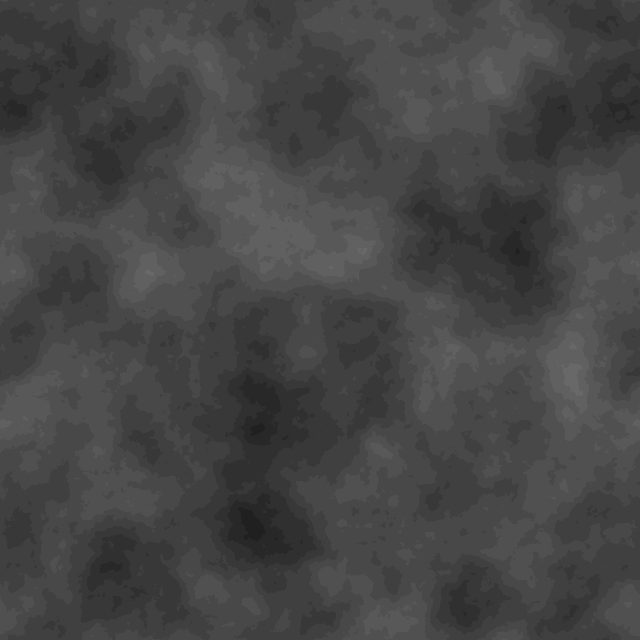
Give the GLSL for this texture, as a WebGL 1 fragment shader.

```glsl
precision highp float;

// Dark grey smoke: octaves of wrapping gradient noise are summed into soft
// clouds with a fine ragged grain, then gently stepped into close grey tones.
// Every octave has a whole number of cells per canvas, so the result tiles.

uniform vec2 u_resolution;

const int OCTAVES = 7;
const float BASE_CELLS = 4.0;
const float GAIN = 0.565;
const float MEAN_GREY = 0.272;
const float CONTRAST = 0.185;
const float TONE_STEPS = 32.0;
const float STEP_SOFTNESS = 0.06;

float hash(vec2 cell, float seed) {
  vec3 p = fract(vec3(cell.xyx + seed * 17.31) * vec3(0.1031, 0.1030, 0.0973));
  p += dot(p, p.yzx + 33.33);
  return fract((p.x + p.y) * p.z);
}

// Unit gradient of a lattice corner, repeating after the given cell count.
vec2 cornerGradient(vec2 corner, float cells, float seed) {
  float angle = 6.2831853 * hash(mod(corner, cells), seed);
  return vec2(cos(angle), sin(angle));
}

float gradientNoise(vec2 p, float cells, float seed) {
  vec2 cell = floor(p);
  vec2 f = p - cell;
  vec2 blend = f * f * f * (f * (f * 6.0 - 15.0) + 10.0);
  vec2 right = vec2(1.0, 0.0);
  vec2 up = vec2(0.0, 1.0);
  float a = dot(cornerGradient(cell, cells, seed), f);
  float b = dot(cornerGradient(cell + right, cells, seed), f - right);
  float c = dot(cornerGradient(cell + up, cells, seed), f - up);
  float d = dot(cornerGradient(cell + 1.0, cells, seed), f - 1.0);
  return mix(mix(a, b, blend.x), mix(c, d, blend.x), blend.y);
}

// The octaves share lattice points, which keeps calm mid-grey areas there.
float cloudNoise(vec2 uv, float cells, float gain) {
  float sum = 0.0;
  float amplitude = 1.0;
  for (int i = 0; i < OCTAVES; i++) {
    float seed = float(i) + 3.0;
    sum += amplitude * gradientNoise(uv * cells, cells, seed);
    cells *= 2.0;
    amplitude *= gain;
  }
  return sum;
}

// Rounds to evenly spaced tones with a narrow smooth ramp between them.
float softSteps(float value, float steps, float softness) {
  float scaled = value * steps;
  float ramp = smoothstep(0.5 - softness, 0.5 + softness, fract(scaled));
  return (floor(scaled) + ramp) / steps;
}

void main() {
  vec2 uv = gl_FragCoord.xy / u_resolution;
  float smoke = cloudNoise(uv, BASE_CELLS, GAIN);
  float grey = MEAN_GREY + CONTRAST * smoke;
  grey = softSteps(clamp(grey, 0.0, 1.0), TONE_STEPS, STEP_SOFTNESS);
  gl_FragColor = vec4(vec3(grey), 1.0);
}
```
